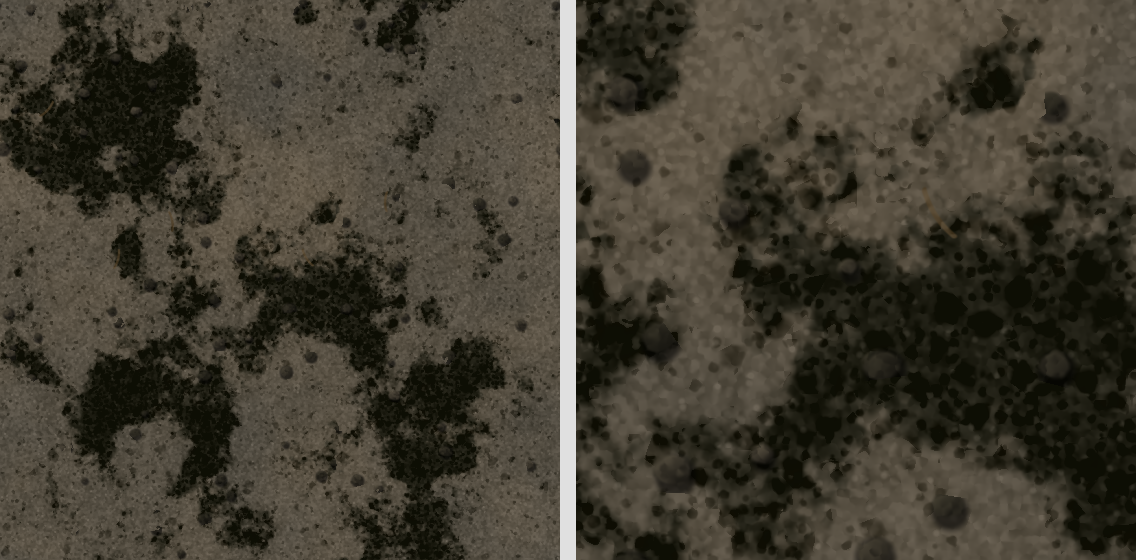
Left, the full canvas; right, a detail of the centre.
Give the GLSL for this texture, as a Shadertoy shader.

```glsl
// Dry dirt with ragged damp patches, dark crumbs, small stones and bits of straw.
// Everything comes from one wrapping cellular noise: its blended cell values
// form the soil tones, its nearest cell points place the scattered debris.

vec3 hash3(vec3 p) {
    uvec3 v = uvec3(p) * 1664525u + 1013904223u;
    v.x += v.y * v.z; v.y += v.z * v.x; v.z += v.x * v.y;
    v ^= v >> 16u;
    v.x += v.y * v.z; v.y += v.z * v.x; v.z += v.x * v.y;
    return vec3(v >> 8u) / 16777216.0;
}

// xy: offset from the nearest point, z: its random id, w: smooth blended value
vec4 cells(vec2 uv, float count, float seed) {
    vec2 p = uv * count, corner = floor(p);
    vec3 nearest = vec3(9.0, 9.0, 0.0);
    float total = 0.0001, blend = 0.00005;
    for (int y = -1; y <= 1; y++)
    for (int x = -1; x <= 1; x++) {
        vec2 c = corner + vec2(x, y);
        vec3 h = hash3(vec3(mod(c + 0.5, count), seed + 0.5));
        vec2 d = p - c - 0.1 - 0.8 * h.xy;
        float w = pow(max(1.0 - dot(d, d), 0.0), 3.0);
        total += w;
        blend += w * h.z;
        if (dot(d, d) < dot(nearest.xy, nearest.xy)) nearest = vec3(d, h.z);
    }
    return vec4(nearest, blend / total);
}

// Octaves of blended cells, centred on zero
float layers(vec2 uv, float count, int octaves, float falloff, float seed) {
    float sum = 0.0, amp = 1.0;
    for (int i = 0; i < octaves; i++) {
        sum += amp * (2.0 * cells(uv, count, seed + float(i)).w - 1.0);
        amp *= falloff;
        count *= 2.0;
    }
    return sum;
}

// Dark rough blob around a cell point, kept where its id is below the share
float crumb(vec4 c, float share, float rough) {
    float radius = 0.2 + 0.22 * fract(c.z * 37.0);
    float d = length(c.xy) + 0.3 * rough;
    return step(c.z, share) * (1.0 - smoothstep(radius - 0.12, radius + 0.12, d));
}

void mainImage(out vec4 fragColor, in vec2 fragCoord) {
    vec2 uv = fragCoord / iResolution.xy;
    float pixel = 1.0 / iResolution.y;

    // Soil tone: broad shading, damp patches and fine grain
    float broad = layers(uv, 4.0, 3, 0.6, 11.0);
    float moisture = layers(uv, 5.0, 6, 0.72, 21.0);
    float damp = 1.0 - smoothstep(-0.75, 0.05, moisture);
    float fine = cells(uv, 256.0, 31.0).w - 0.5;
    float grit = cells(uv, 120.0, 32.0).w - 0.5;
    float tone = 0.81 + 0.09 * broad + 0.07 * moisture - 0.6 * damp;
    tone += 0.28 * fine + 0.16 * grit;

    // Crumbs gather in and around the damp patches
    float near = 1.0 - smoothstep(-0.6, 0.6, moisture);
    float share = 0.06 + 0.55 * near * near;
    tone -= 0.3 * crumb(cells(uv, 48.0, 41.0), share, grit);
    tone -= 0.28 * crumb(cells(uv, 112.0, 42.0), share + 0.05, fine);

    // Pale specks of sand
    vec4 speck = cells(uv, 150.0, 43.0);
    tone += 0.22 * step(0.93, speck.z) * (1.0 - smoothstep(0.1, 0.45, length(speck.xy)));

    vec3 color = mix(vec3(0.06, 0.05, 0.01), vec3(0.39, 0.36, 0.31), clamp(tone, 0.0, 1.1));
    color += vec3(0.008, 0.0, -0.01) * broad * (1.0 - damp);
    color += vec3(-0.008, 0.003, 0.004) * damp;

    // Stones lit from the upper left, with a shadow below
    vec4 stone = cells(uv, 32.0, 51.0);
    float stoneSize = 0.16 + 0.2 * fract(stone.z * 53.0);
    float stoneShape = length(stone.xy * vec2(1.0, 1.25)) + 0.15 * grit - stoneSize;
    float isStone = step(stone.z, 0.03 + 0.09 * near);
    float shadow = length(stone.xy + vec2(-0.06, 0.1)) - stoneSize;
    color *= 1.0 - 0.55 * isStone * (1.0 - smoothstep(-0.05, 0.14, shadow));
    float light = dot(stone.xy, vec2(-0.5, 0.85)) / stoneSize;
    vec3 stoneColor = mix(vec3(0.17, 0.16, 0.12), vec3(0.31, 0.28, 0.23), fract(stone.z * 91.0));
    stoneColor *= 0.85 + 0.3 * light + 0.4 * fine;
    float edge = 0.04 + 32.0 * pixel;
    color = mix(color, stoneColor, 0.85 * isStone * (1.0 - smoothstep(-edge, edge, stoneShape)));

    // A few scraps of straw
    vec4 straw = cells(uv, 8.0, 61.0);
    float angle = 6.283 * fract(straw.z * 29.0);
    vec2 along = vec2(cos(angle), sin(angle));
    vec2 q = vec2(dot(straw.xy, along), dot(straw.xy, vec2(-along.y, along.x)));
    q.y += 1.2 * q.x * q.x;
    float strawDist = length(vec2(max(abs(q.x) - 0.13, 0.0), q.y)) - 0.014;
    float strawMask = step(straw.z, 0.12) * (1.0 - smoothstep(-0.008, 8.0 * pixel, strawDist));
    color = mix(color, vec3(0.34, 0.27, 0.17) + 0.1 * fine, 0.7 * strawMask);

    fragColor = vec4(color, 1.0);
}
```
